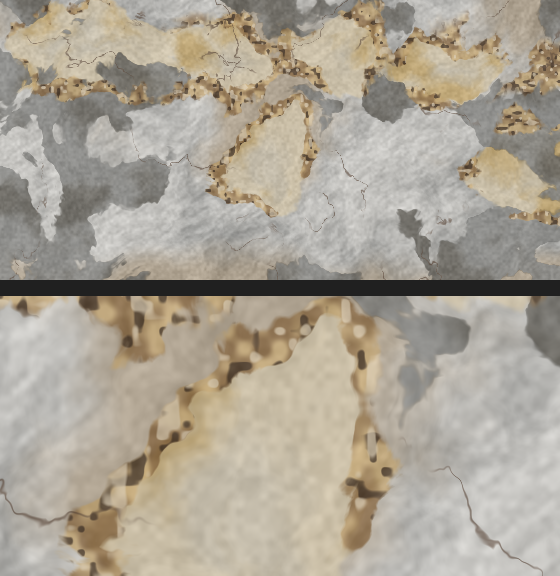
Top, the full canvas; bottom, a detail of the centre.
A WebGL 2 fragment shader for this texture:

```glsl
#version 300 es
precision highp float;

uniform vec2 u_resolution;
out vec4 fragColor;

float hash(vec2 p) {
  vec3 q = fract(p.xyx * 0.1031);
  q += dot(q, q.yzx + 33.33);
  return fract((q.x + q.y) * q.z);
}

float noise(vec2 p) {
  vec2 i = floor(p), f = fract(p);
  f = f * f * (3.0 - 2.0 * f);
  return mix(mix(hash(i), hash(i + vec2(1, 0)), f.x),
             mix(hash(i + vec2(0, 1)), hash(i + 1.0), f.x), f.y);
}

float fbm(vec2 p) {
  float sum = 0.0, amp = 0.5;
  for (int i = 0; i < 6; i++) {
    sum += amp * noise(p);
    p = mat2(1.6, 1.2, -1.2, 1.6) * p + 17.3;
    amp *= 0.5;
  }
  return sum / 0.984;
}

// Signed distance to the weathered patches: a shrinking upper row and a lower pair
float patchDistance(vec2 p) {
  float d = 1.0;
  for (int i = 0; i < 6; i++) {
    float k = float(i);
    bool upper = i < 4;
    vec2 centre = upper ? vec2(0.33 + 0.44 * k, 0.81) : vec2(0.95 * (k - 3.0), 0.44);
    float radius = upper ? 0.19 - 0.022 * k : 0.165;
    d = min(d, length((p - centre) / vec2(upper ? 1.3 : 1.0, 1.0)) - radius);
  }
  return d;
}

void main() {
  vec2 p = gl_FragCoord.xy / u_resolution.y;
  vec2 warp = vec2(fbm(p * 3.0 + 4.0), fbm(p * 3.0 + 31.0)) - 0.5;
  vec2 w = p + 0.3 * warp;
  float broad = fbm(w * 2.3 + 11.0);
  float detail = fbm(w * 9.0 + 23.0);
  float grain = noise(p * 105.0);

  // Silvery stone with slanted fibres
  vec3 col = mix(vec3(0.62, 0.62, 0.61), vec3(0.775, 0.77, 0.755),
                 smoothstep(0.32, 0.62, broad * 0.6 + detail * 0.4));
  vec2 fibre = mat2(0.82, -0.57, 0.57, 0.82) * (p + 0.05 * warp);
  col += 0.09 * (noise(fibre * vec2(28.0, 95.0)) - 0.5);

  // Warm stains, gathering along the bottom
  float stain = smoothstep(0.52, 0.72, fbm(w * 2.0 + 57.0))
              + smoothstep(0.16, 0.0, p.y + 0.3 * warp.y);
  col = mix(col, vec3(0.66, 0.59, 0.49), 0.65 * min(stain, 1.0));

  // Cream and ochre patches
  float edge = patchDistance(p + 0.34 * warp) + 0.16 * (detail - 0.5);
  float inside = smoothstep(0.014, -0.014, edge);
  vec3 cream = mix(vec3(0.80, 0.755, 0.66), vec3(0.75, 0.65, 0.45),
                   smoothstep(0.42, 0.65, fbm(w * 6.0 + 71.0)));
  cream = mix(cream, vec3(0.75, 0.73, 0.68), 0.6 * smoothstep(-0.06, -0.15, edge));
  col = mix(col, cream, 0.92 * inside);

  // Dark slate layers with torn edges
  vec2 slant = mat2(0.9, -0.3, 0.4, 1.1) * w;
  float layer = fbm(slant * 3.1 + 43.0) + 0.12 * (detail - 0.5) - 0.05 * inside
              - 0.06 * smoothstep(0.7, 0.85, p.y);
  float slate = smoothstep(0.555, 0.575, layer);
  vec3 slateColor = mix(vec3(0.42, 0.41, 0.385), vec3(0.55, 0.55, 0.54),
                        smoothstep(0.35, 0.65, fbm(p * 7.0 + 83.0)));
  col = mix(col, slateColor, 0.92 * slate);
  col -= 0.07 * smoothstep(0.012, 0.0, abs(layer - 0.562));

  // Rusty crust on patch rims and along the upper band
  float rim = smoothstep(0.05, 0.005, abs(edge)) * smoothstep(0.4, 0.56, fbm(p * 4.5 + 91.0));
  float band = exp(-pow((p.y - 0.8 + 0.2 * warp.x) / 0.11, 2.0))
             * smoothstep(0.46, 0.6, fbm(w * 5.0 + 101.0));
  float crust = smoothstep(0.3, 0.65, max(rim, 0.9 * band) + 0.7 * (detail - 0.5));
  vec3 rust = mix(vec3(0.53, 0.41, 0.27), vec3(0.77, 0.66, 0.47),
                  smoothstep(0.25, 0.75, noise(p * 48.0 + 7.0)));
  col = mix(col, rust, 0.8 * crust);

  // Pits and pale crumbs in the crust
  float pits = smoothstep(0.66, 0.82, noise(p * 72.0 + 19.0));
  float crumbs = smoothstep(0.68, 0.85, noise(p * 64.0 + 131.0));
  col = mix(col, vec3(0.27, 0.22, 0.18), 0.75 * pits * crust);
  col = mix(col, vec3(0.84, 0.79, 0.70), 0.7 * crumbs * crust);

  // Sparse brown cracks
  float crack = smoothstep(0.009, 0.0, abs(fbm(w * 3.4 + 117.0) - 0.5))
              * smoothstep(0.52, 0.64, fbm(p * 5.0 + 139.0));
  col = mix(col, vec3(0.39, 0.32, 0.27), 0.65 * crack);

  // Shallow relief and fine grain
  float relief = detail - fbm(w * 9.0 + 23.0 + vec2(-0.09, 0.09));
  col += 0.32 * relief + 0.07 * (grain - 0.5);
  fragColor = vec4(clamp(col, 0.0, 1.0), 1.0);
}
```
